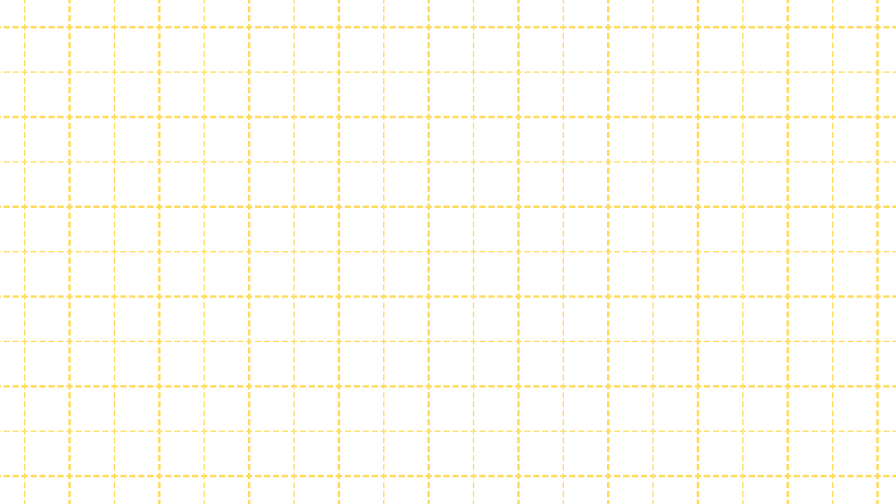
A Shadertoy shader for this pattern:

```glsl
// Fraction of a pixel covered by a band of the given half width
float bandCoverage(float dist, float halfWidth, float pixel) {
    float overlap = min(dist + 0.5 * pixel, halfWidth) - max(dist - 0.5 * pixel, -halfWidth);
    return clamp(overlap / pixel, 0.0, 1.0);
}

// Signed distance to the nearest multiple of period
float nearest(float x, float period) {
    return x - period * round(x / period);
}

// Dashed lines, one per cell, running along the second coordinate
float dashedLines(float across, float along, float halfWidth, float pixel) {
    float line = bandCoverage(nearest(across, 1.0), halfWidth, pixel);
    float dash = bandCoverage(nearest(along, 0.1), 0.0345, pixel);
    return line * dash;
}

// Both directions of a square grid
float dashedGrid(vec2 across, vec2 along, float halfWidth, float pixel) {
    return max(dashedLines(across.x, along.y, halfWidth, pixel),
               dashedLines(across.y, along.x, halfWidth, pixel));
}

void mainImage(out vec4 fragColor, in vec2 fragCoord) {
    // Cell units, with bold lines on the integers
    float cellSize = 0.17812;
    vec2 centered = (fragCoord - 0.5 * iResolution.xy) / iResolution.y;
    vec2 cell = (centered + vec2(0.0384, 0.0884)) / cellSize;
    float pixel = 1.0 / (iResolution.y * cellSize);

    // Bold grid, with a thin grid halfway between
    float bold = dashedGrid(cell, cell, 0.0137, pixel);
    float thin = dashedGrid(cell - 0.5, cell, 0.0072, pixel);

    vec3 yellow = vec3(1.0, 0.86, 0.36);
    fragColor = vec4(mix(vec3(1.0), yellow, max(bold, thin)), 1.0);
}
```
